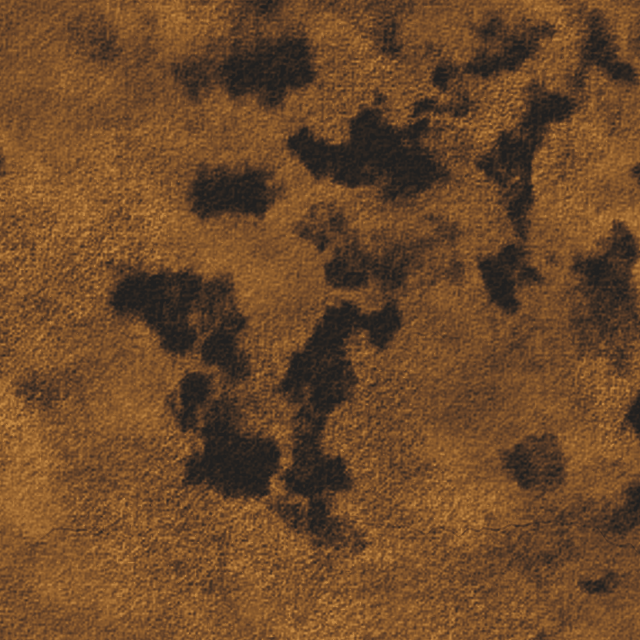
This texture is drawn by a three.js fragment shader. Its source:

```glsl
// Rusted metal: grainy ochre corrosion with clustered charcoal blots and hairline cracks.
varying vec2 vUv;

const vec3 CHARCOAL = vec3(0.13, 0.125, 0.12);
const vec3 UMBER = vec3(0.32, 0.22, 0.15);
const vec3 BROWN = vec3(0.43, 0.28, 0.16);
const vec3 RUST = vec3(0.58, 0.38, 0.18);
const vec3 OCHRE = vec3(0.76, 0.53, 0.26);

float hash(vec2 p) {
  return fract(sin(dot(p, vec2(127.1, 311.7))) * 43758.5453);
}

float noise(vec2 p) {
  vec2 cell = floor(p);
  vec2 f = fract(p);
  f = f * f * (3.0 - 2.0 * f);
  float low = mix(hash(cell), hash(cell + vec2(1.0, 0.0)), f.x);
  float high = mix(hash(cell + vec2(0.0, 1.0)), hash(cell + 1.0), f.x);
  return mix(low, high, f.y);
}

float fbm(vec2 p) {
  float sum = 0.0;
  float amplitude = 0.5;
  for (int i = 0; i < 5; i++) {
    sum += amplitude * noise(p);
    p = mat2(1.6, 1.2, -1.2, 1.6) * p + 17.3;
    amplitude *= 0.5;
  }
  return sum / 0.96875;
}

// Brightness difference across a noise height field lit from the upper left.
float relief(vec2 p, float reach) {
  vec2 offset = reach * vec2(-0.6, 0.8);
  return noise(p + offset) - noise(p - offset);
}

// Rounded, warped blots on a jittered grid, gathered in clusters.
float blots(vec2 uv, float density) {
  vec2 warp = vec2(fbm(uv * 15.0), fbm(uv * 15.0 + 31.0)) - 0.5;
  vec2 p = uv * density + warp * 1.3;
  float uncovered = 1.0;
  for (int j = -1; j <= 1; j++) {
    for (int i = -1; i <= 1; i++) {
      vec2 id = floor(p) + vec2(float(i), float(j));
      vec2 jitter = vec2(hash(id + 3.1), hash(id + 8.7));
      float stretch = mix(0.8, 1.25, hash(id + 5.3));
      float radius = mix(0.35, 0.7, hash(id + 12.9));
      float cluster = noise(id * 0.37 + 4.0);
      float strength = smoothstep(0.42, 0.94, 0.6 * hash(id + 21.4) + 0.6 * cluster);
      vec2 toCentre = (p - id - 0.2 - 0.6 * jitter) * vec2(stretch, 1.0 / stretch);
      float distanceRatio = length(toCentre) / radius;
      uncovered *= 1.0 - strength * (1.0 - smoothstep(0.45, 1.25, distanceRatio));
    }
  }
  return 1.0 - uncovered;
}

// Broken hairline running across the plate at the given height.
float crack(vec2 uv, float height, float seed) {
  float path = height + 0.09 * (fbm(vec2(uv.x * 7.0, seed)) - 0.5);
  path += 0.016 * (noise(vec2(uv.x * 60.0, seed + 9.0)) - 0.5);
  float line = 1.0 - smoothstep(0.0006, 0.003, abs(uv.y - path));
  return line * smoothstep(0.45, 0.7, noise(vec2(uv.x * 9.0, seed + 5.0)));
}

vec3 rustColour(float tone) {
  vec3 colour = mix(CHARCOAL, UMBER, clamp((tone - 0.13) / 0.19, 0.0, 1.0));
  colour = mix(colour, BROWN, clamp((tone - 0.32) / 0.11, 0.0, 1.0));
  colour = mix(colour, RUST, clamp((tone - 0.43) / 0.15, 0.0, 1.0));
  return mix(colour, OCHRE, clamp((tone - 0.58) / 0.18, 0.0, 1.0));
}

void main() {
  vec2 uv = vUv;

  // Broad horizontal drifts and mottling
  float drift = fbm(uv * vec2(3.0, 5.5) + 2.0) - 0.5;
  float mottle = fbm(uv * vec2(17.0, 23.0) + 40.0) - 0.5;
  float tone = 0.535 + 0.24 * drift + 0.24 * mottle;

  // Gritty surface, rougher in patches
  float roughness = mix(0.7, 1.25, smoothstep(0.3, 0.7, fbm(uv * 5.0 + 70.0)));
  float grit = 0.17 * relief(uv * 235.0, 0.5) + 0.08 * relief(uv * 110.0, 0.4);
  grit += 0.2 * (noise(uv * 290.0 + 13.0) - 0.5);
  float fleck = smoothstep(0.86, 0.98, noise(uv * 190.0 + 60.0));
  tone += roughness * (grit + 0.1 * fleck);

  // Hairline cracks, faint except the lowest
  for (int i = 0; i < 3; i++) {
    float index = float(i);
    float depth = 0.15 / (1.0 + index);
    tone -= depth * crack(uv, 0.17 + 0.3 * index, index * 13.7 + 1.5);
  }

  // Charcoal blots with ragged, worn interiors and soft brown halos
  float wear = fbm(uv * 26.0 + 90.0) - 0.5;
  float plateEdge = smoothstep(0.0, 0.14, uv.y) * (1.0 - smoothstep(0.86, 0.98, uv.y));
  float blot = blots(uv, 9.0) * mix(0.5, 1.0, plateEdge);
  float stain = smoothstep(0.03, 0.93, blot + 1.0 * wear - 0.5 * grit);
  float halo = smoothstep(0.48, 0.75, fbm(uv * 8.0 + 55.0) + 0.12 * blot);
  tone = mix(tone, 0.34 + 0.8 * grit, 0.4 * halo);
  tone = mix(tone, 0.155 + 0.4 * grit, stain);

  gl_FragColor = vec4(rustColour(tone), 1.0);
}
```
